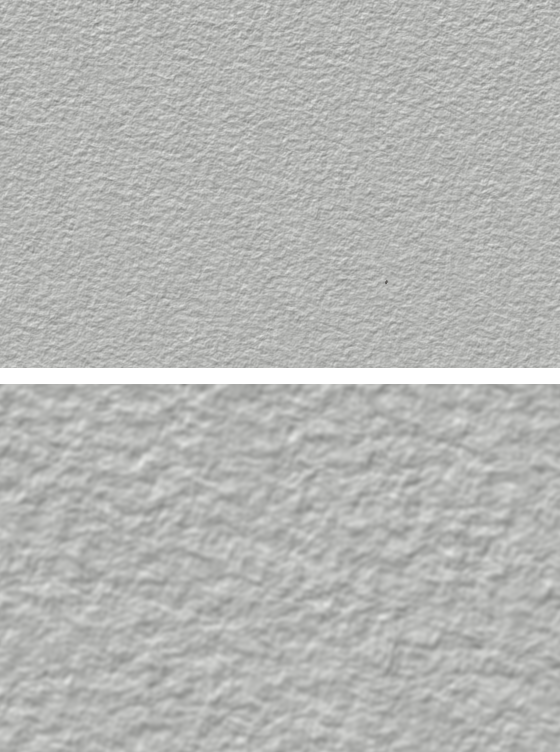
Top: the whole. Bottom: its middle third, enlarged.
Reproduce this texture procedurally as a Shadertoy shader.

```glsl
const vec3 PLASTER = vec3(0.705, 0.709, 0.700);
const vec3 SPECK_COLOR = vec3(0.30, 0.29, 0.28);
const vec2 BUMP_FREQ = vec2(48.0, 57.0);       // slightly wider than tall
const vec2 LIGHT_STEP = vec2(-0.0016, 0.0038); // towards the light, from above
const float RELIEF_GAIN = 0.228;
const float OCTAVE_FADE = 0.56;
const float OCTAVE_SCALE = 1.73;
const int OCTAVES = 3;
const float WARP = 0.004;
const float MOTTLE = 0.030;
const float PATCHINESS = 0.35;                 // uneven depth of the relief
const vec2 SPECK_POS = vec2(0.69, 0.233);      // fraction of the canvas
const vec2 SPECK_SIZE = vec2(0.0036, 0.0066);

float hash(vec2 p) {
    return fract(sin(dot(p, vec2(127.1, 311.7))) * 43758.5453);
}

// Slope of a lattice point in a random direction, seen from an offset
float slope(vec2 cell, vec2 offset) {
    float angle = 6.28318 * hash(cell);
    return dot(vec2(cos(angle), sin(angle)), offset);
}

float gradientNoise(vec2 p) {
    vec2 cell = floor(p);
    vec2 f = fract(p);
    vec2 u = f * f * f * (f * (f * 6.0 - 15.0) + 10.0);
    vec2 right = vec2(1.0, 0.0), up = vec2(0.0, 1.0);
    float low = mix(slope(cell, f), slope(cell + right, f - right), u.x);
    float high = mix(slope(cell + up, f - up), slope(cell + 1.0, f - 1.0), u.x);
    return mix(low, high, u.y);
}

mat2 rotate(float angle) {
    float c = cos(angle), s = sin(angle);
    return mat2(c, s, -s, c);
}

// Rough plaster surface: octaves of rounded bumps, each turned a little
float plasterHeight(vec2 p) {
    float sum = 0.0, amplitude = 1.0, frequency = 1.0;
    for (int i = 0; i < OCTAVES; i++) {
        float turn = 0.4 * sin(float(i) * 2.3 + 0.6);
        vec2 q = rotate(turn) * p * BUMP_FREQ * frequency;
        sum += amplitude * gradientNoise(q + float(i) * 19.7);
        amplitude *= OCTAVE_FADE;
        frequency *= OCTAVE_SCALE;
    }
    return sum;
}

void mainImage(out vec4 fragColor, in vec2 fragCoord) {
    vec2 p = fragCoord / iResolution.y;
    float aspect = iResolution.x / iResolution.y;

    // Bend the lattice so that the bumps do not line up
    vec2 bend = vec2(gradientNoise(p * 27.0), gradientNoise(p * 27.0 + 37.4));
    vec2 surface = p + WARP * bend;

    // Slopes facing the light brighten, the undersides darken
    float relief = plasterHeight(surface) - plasterHeight(surface + LIGHT_STEP);
    float patches = 1.0 + PATCHINESS * gradientNoise(p * 15.0 + 71.6);
    float strength = RELIEF_GAIN * patches * mix(0.9, 1.1, p.y);
    float mottle = MOTTLE * gradientNoise(p * vec2(14.0, 20.0) + 5.3);
    vec3 color = PLASTER + relief * strength + mottle;

    // One small slanted dark chip
    vec2 d = rotate(0.3) * (p - SPECK_POS * vec2(aspect, 1.0));
    float chip = 1.0 - smoothstep(0.5, 1.2, length(d / SPECK_SIZE));
    color = mix(color, SPECK_COLOR, 0.85 * chip);

    fragColor = vec4(color, 1.0);
}
```
